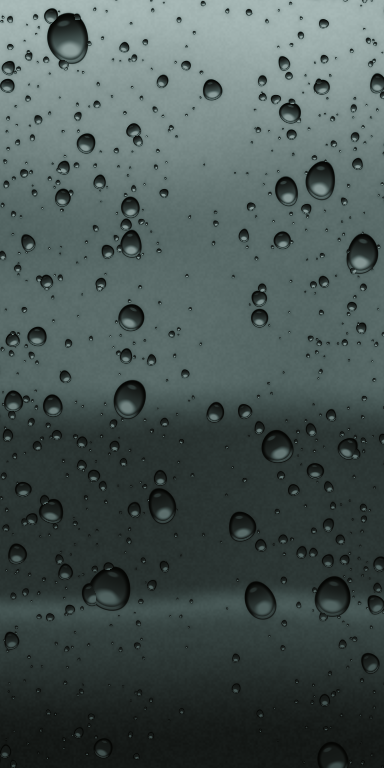
Reproduce this texture procedurally as a WebGL 1 fragment shader.

```glsl
precision highp float;
uniform vec2 u_resolution;

#define BIG_SHARE 0.42
#define MEDIUM_SHARE 0.40
#define SMALL_SHARE 0.36
#define TINY_SHARE 0.30
#define SPARSE_COLUMN 0.57
#define WARP 0.22
#define TILT 0.9
#define GRAIN 0.022

float hash(vec2 p) {
  vec3 q = fract(p.xyx * vec3(0.1031, 0.1030, 0.0973));
  q += dot(q, q.yzx + 33.33);
  return fract((q.x + q.y) * q.z);
}

float noise(vec2 p) {
  vec2 i = floor(p), f = fract(p);
  f = f * f * (3.0 - 2.0 * f);
  return mix(mix(hash(i), hash(i + vec2(1.0, 0.0)), f.x),
             mix(hash(i + vec2(0.0, 1.0)), hash(i + 1.0), f.x), f.y);
}

// Blurred view behind the glass, as lightness; height runs 0 to 1
float scenery(vec2 p) {
  float height = 0.5 * p.y + 0.016 * (noise(p * vec2(3.0, 2.0)) - 0.5);
  float g = mix(0.095, 0.27, smoothstep(0.02, 0.20, height));
  g = mix(g, 0.205, smoothstep(0.208, 0.24, height));
  float ledge = (height - 0.211) / 0.018;
  g += 0.08 * exp(-ledge * ledge);
  g = mix(g, 0.41, smoothstep(0.43, 0.51, height));
  g = mix(g, 0.57, smoothstep(0.69, 0.87, height));
  g = mix(g, 0.70, smoothstep(0.84, 1.0, height));
  return g * (0.94 + 0.12 * noise(p * vec2(2.5, 5.0) + 7.0));
}

// Cool grey-green for a lightness
vec3 tone(float g) {
  return vec3(g - 0.07 * smoothstep(-0.05, 0.42, g), g, g - 0.008);
}

// Keeps the nearest drop: distance, local position, radius
void addDrops(vec2 p, float cell, float share, vec2 radii, float seed, inout vec4 nearest) {
  vec2 base = floor(p / cell);
  for (int j = -1; j <= 1; j++) {
    for (int i = -1; i <= 1; i++) {
      vec2 id = base + vec2(float(i), float(j));
      vec2 key = id + seed + 40.0;
      vec2 jitter = vec2(hash(key + 11.3), hash(key + 57.7));
      vec2 center = (id + 0.1 + 0.8 * jitter) * cell;
      float column = (center.x - SPARSE_COLUMN) / 0.13;
      float crowd = 1.0 - 0.8 * exp(-column * column);
      crowd *= mix(0.55, 1.0, smoothstep(0.0, 0.5, center.y));
      if (hash(key) > share * crowd) continue;

      float pick = hash(key + 91.1);
      float radius = mix(radii.x, radii.y, pick * pick);
      float angle = TILT * (hash(key + 23.9) - 0.5);
      float c = cos(angle), s = sin(angle);
      vec2 q = mat2(c, -s, s, c) * (p - center) / radius;
      q.y /= mix(0.9, 1.35, hash(key + 71.3));
      q.x += WARP * (hash(key + 37.1) - 0.5) * 2.0 * (q.y * q.y - 0.4);
      q.x *= 1.0 + WARP * (hash(key + 83.9) - 0.2) * q.y;
      float d = (length(q) - 1.0) * radius;
      if (d < nearest.x) nearest = vec4(d, q, radius);
    }
  }
}

// Inverted view in a drop: dark top, bright pool below, dark rim
float dropLight(vec2 q, float radius, float around, vec2 p) {
  float edge = length(q);
  float sky = mix(0.36, 0.68, smoothstep(0.0, 1.5, p.y));
  float g = mix(0.09, 0.5 * around + 0.06, 1.0 - smoothstep(-0.5, 0.75, q.y));
  float wave = 0.12 * (noise(p * 45.0) - 0.5);
  float pool = 1.0 - smoothstep(0.35, 1.0, length((q + vec2(0.0, 0.46 + wave)) * vec2(1.35, 2.3)));
  g = mix(g, sky, 0.8 * pool);
  g *= 1.0 - 0.75 * smoothstep(0.68, 0.94, edge);
  float arc = smoothstep(0.80, 0.88, edge) * (1.0 - smoothstep(0.92, 1.0, edge));
  g += 0.45 * sky * arc * smoothstep(0.35, 0.85, -q.y);
  float glint = 1.0 - smoothstep(0.4, 1.0, length((q - vec2(-0.12, 0.62)) * vec2(2.6, 7.0)));
  return g + 0.22 * sky * glint * smoothstep(0.01, 0.03, radius);
}

void main() {
  vec2 p = gl_FragCoord.xy / u_resolution.x;
  p.y *= 2.0 * u_resolution.x / u_resolution.y;
  float pixel = 1.0 / u_resolution.x;

  // Glass with faint mottling and grain
  float g = scenery(p);
  float around = g;
  g += GRAIN * (noise(p * 190.0) - 0.5) + 0.5 * GRAIN * (noise(p * 60.0) - 0.5);

  // Four sizes of drops
  vec4 drop = vec4(1.0, 0.0, 0.0, 1.0);
  addDrops(p, 0.200, BIG_SHARE, vec2(0.024, 0.054), 3.0, drop);
  addDrops(p, 0.100, MEDIUM_SHARE, vec2(0.013, 0.026), 117.0, drop);
  addDrops(p, 0.055, SMALL_SHARE, vec2(0.006, 0.013), 231.0, drop);
  addDrops(p, 0.030, TINY_SHARE, vec2(0.002, 0.005), 359.0, drop);

  float cover = 1.0 - smoothstep(-0.7 * pixel, 0.7 * pixel, drop.x);
  g *= 1.0 - 0.12 * exp(-max(drop.x, 0.0) / 0.004);
  g = mix(g, dropLight(drop.yz, drop.w, around, p), cover);
  gl_FragColor = vec4(clamp(tone(g), 0.0, 1.0), 1.0);
}
```
